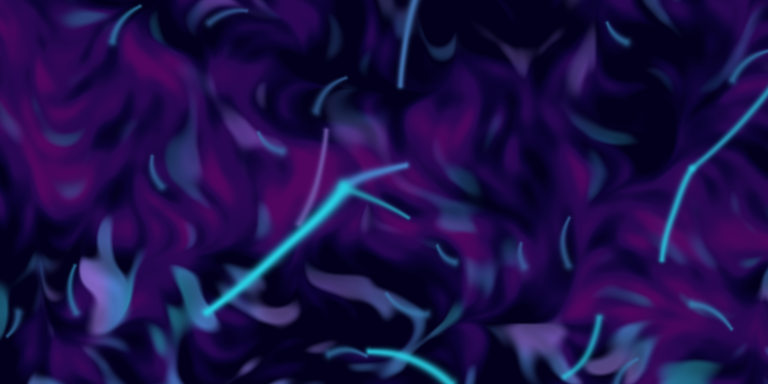
Give the GLSL for this texture, as a Shadertoy shader.

```glsl
// Dark violet swirling fibres with pale wisps and glowing cyan strands.

const vec3 NIGHT = vec3(0.008, 0.0, 0.11);
const vec3 INDIGO = vec3(0.05, 0.01, 0.22);
const vec3 VIOLET = vec3(0.16, 0.025, 0.33);
const vec3 PLUM = vec3(0.32, 0.02, 0.38);
const vec3 TEAL = vec3(0.12, 0.42, 0.53);
const vec3 STEEL = vec3(0.24, 0.42, 0.66);
const vec3 LAVENDER = vec3(0.45, 0.36, 0.68);
const vec3 CYAN = vec3(0.16, 0.80, 0.88);

float hash(vec2 p) {
    return fract(sin(dot(p, vec2(127.1, 311.7))) * 43758.5453);
}

float noise(vec2 p) {
    vec2 i = floor(p), f = fract(p);
    f = f * f * (3.0 - 2.0 * f);
    return mix(mix(hash(i), hash(i + vec2(1, 0)), f.x),
               mix(hash(i + vec2(0, 1)), hash(i + vec2(1, 1)), f.x), f.y);
}

// Unit direction of the fibres at p
vec2 flow(vec2 p) {
    float angle = 0.5 + 5.5 * (noise(p * 5.0 + 3.7) - 0.5);
    return vec2(cos(angle), sin(angle));
}

// Noise smeared along the flow: fine grain, wisp grain, broad tone
vec3 smear(vec2 p, float reach) {
    const int STEPS = 14;
    vec3 sum = vec3(0.0);
    float total = 0.0;
    for (int side = -1; side <= 1; side += 2) {
        vec2 q = p;
        for (int i = 0; i < STEPS; i++) {
            float weight = 1.0 - float(i) / float(STEPS);
            vec3 grain = vec3(noise(q * 27.0), noise(q * 22.0 + 41.0), noise(q * 10.0 + 83.0));
            sum += weight * grain;
            total += weight;
            q += float(side) * flow(q) * reach / float(STEPS);
        }
    }
    return sum / total;
}

// Soft bowed stroke from a to b, its half width going from w.x to w.y
float strand(vec2 p, vec2 a, vec2 b, float bow, vec2 w) {
    vec2 ab = b - a;
    float t = clamp(dot(p - a, ab) / dot(ab, ab), 0.0, 1.0);
    vec2 normal = normalize(vec2(-ab.y, ab.x));
    vec2 core = a + ab * t + normal * bow * 4.0 * t * (1.0 - t);
    float d = length(p - core) / mix(w.x, w.y, t);
    return exp(-d * d);
}

vec3 blend(vec3 base, vec3 tint, float amount) {
    return mix(base, tint, clamp(amount, 0.0, 1.0));
}

// Night to plum ground, brightest along a slanting band
vec3 ground(vec2 p, vec3 grain) {
    float offset = (p.y - 0.76 + 0.2 * p.x) / 0.32;
    float cloud = 0.14 + 0.5 * exp(-offset * offset) + 0.6 * (noise(p * 4.0 + 19.0) - 0.5);
    float tone = cloud + 1.5 * (grain.x - 0.5) + 0.8 * (grain.z - 0.5);
    vec3 col = mix(NIGHT, INDIGO, smoothstep(0.0, 0.4, tone));
    col = mix(col, VIOLET, smoothstep(0.32, 0.68, tone));
    return mix(col, PLUM, 0.9 * smoothstep(0.65, 1.15, tone));
}

// Pale wisps, dense near the bottom
vec3 wisps(vec3 col, vec2 p, vec3 grain) {
    float low = 1.0 - smoothstep(0.08, 0.5, p.y + 0.35 * (noise(p * 3.5 + 7.0) - 0.5));
    float amount = smoothstep(0.0, 0.2, grain.y - 0.62 + 0.12 * low);
    float hue = noise(p * 5.0 + 57.0);
    vec3 tint = mix(TEAL, STEEL, smoothstep(0.25, 0.5, hue));
    tint = mix(tint, LAVENDER, smoothstep(0.5, 0.75, hue));
    return blend(col, tint * (0.6 + 0.8 * grain.x), amount * mix(0.45, 0.9, low));
}

// Short scattered flecks that follow the flow
vec3 flecks(vec3 col, vec2 p) {
    for (int i = 0; i < 16; i++) {
        float id = float(i);
        vec2 c = vec2((id + hash(vec2(id, 1.0))) / 8.0, hash(vec2(id, 2.0)));
        float size = mix(0.03, 0.07, hash(vec2(id, 3.0)));
        vec2 arm = flow(c) * size;
        float glow = strand(p, c - arm, c + arm, 0.25 * size, vec2(0.012, 0.005));
        col = blend(col, mix(STEEL, CYAN, 0.5 * hash(vec2(id, 4.0))), 0.65 * glow);
    }
    return col;
}

// Long glowing strands: a forked stem, an arc at the right, and shorter ones
vec3 strands(vec3 col, vec2 p) {
    vec2 fork = vec2(0.90, 0.51);
    col = blend(col, LAVENDER, 0.8 * strand(p, vec2(0.78, 0.42), vec2(0.85, 0.66), -0.015, vec2(0.012, 0.007)));
    col = blend(col, STEEL * 1.15, strand(p, fork, vec2(1.06, 0.57), 0.012, vec2(0.016, 0.009)));
    col = blend(col, TEAL * 1.2, strand(p, fork, vec2(1.06, 0.43), 0.006, vec2(0.012, 0.005)));
    col = blend(col, CYAN, strand(p, vec2(0.54, 0.19), fork, -0.012, vec2(0.011, 0.019)));
    vec2 knee = vec2(1.805, 0.56);
    col = blend(col, TEAL * 1.3, strand(p, knee, vec2(2.02, 0.79), -0.008, vec2(0.009, 0.009)));
    col = blend(col, CYAN, 0.8 * strand(p, vec2(1.724, 0.32), knee, 0.015, vec2(0.008, 0.010)));
    col = blend(col, STEEL, strand(p, vec2(1.045, 0.78), vec2(1.09, 1.02), 0.01, vec2(0.008, 0.013)));
    col = blend(col, CYAN, 0.9 * strand(p, vec2(0.96, 0.085), vec2(1.17, 0.0), 0.025, vec2(0.009, 0.016)));
    return blend(col, CYAN, 0.7 * strand(p, vec2(1.47, 0.015), vec2(1.56, 0.17), -0.025, vec2(0.009, 0.011)));
}

void mainImage(out vec4 fragColor, in vec2 fragCoord) {
    vec2 p = fragCoord / iResolution.y;
    vec3 grain = smear(p, 0.09);
    vec3 col = wisps(ground(p, grain), p, grain);
    vec2 sway = 0.012 * (vec2(noise(p * 9.0), noise(p * 9.0 + 31.0)) - 0.5);
    col = strands(flecks(col, p + sway), p + sway);
    fragColor = vec4(col, 1.0);
}
```
